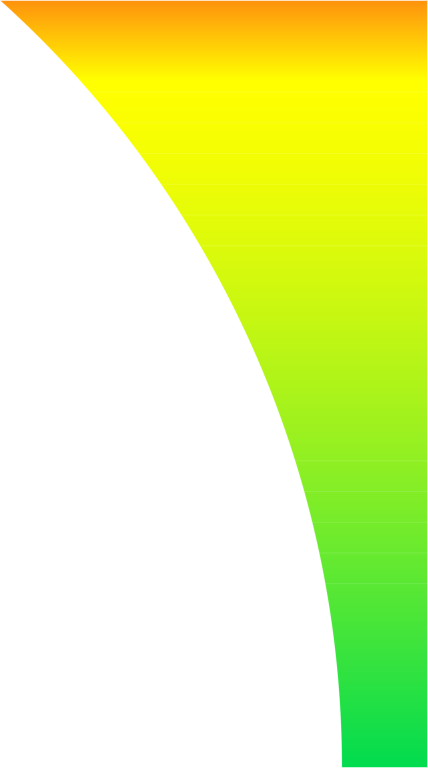
A Shadertoy shader for this background:

```glsl
const vec3 PAPER = vec3(1.0);
const vec3 ORANGE = vec3(1.0, 0.57, 0.05);
const vec3 YELLOW = vec3(1.0, 1.0, 0.0);
const vec3 GREEN = vec3(0.0, 0.86, 0.31);

// Soft coverage of the inside of a signed distance
float coverage(float dist, float soft) {
    return 1.0 - smoothstep(-soft, soft, dist);
}

float boxDistance(vec2 p, vec2 center, vec2 halfSize) {
    vec2 q = abs(p - center) - halfSize;
    return length(max(q, 0.0)) + min(max(q.x, q.y), 0.0);
}

// Green eases up to yellow, then turns orange near the top
vec3 verticalGradient(float height, float yellowHeight) {
    float rise = clamp(height / yellowHeight, 0.0, 1.0);
    float heat = clamp((height - yellowHeight) / (1.0 - yellowHeight), 0.0, 1.0);
    vec3 color = mix(GREEN, YELLOW, 1.0 - pow(1.0 - rise, 1.4));
    return mix(color, ORANGE, heat);
}

// Evenly spaced hairlines, kept between two heights
float hairlines(float height, float spacing, float low, float high, float soft) {
    float offset = abs(fract(height / spacing + 0.5) - 0.5) * spacing;
    float inRange = step(low, height) * step(height, high);
    return coverage(offset - 0.0006, soft) * inRange;
}

void mainImage(out vec4 fragColor, in vec2 fragCoord) {
    vec2 p = fragCoord / iResolution.y;
    float aspect = iResolution.x / iResolution.y;
    float soft = 0.75 / iResolution.y;

    // Gradient with two groups of faint lines
    vec3 color = verticalGradient(p.y, 0.895);
    float lines = hairlines(p.y, 0.04, 0.22, 0.42, soft)
                + hairlines(p.y, 0.04, 0.66, 0.90, soft);
    color = mix(color, PAPER, 0.12 * lines);

    // Panel bounded by a large circle on its left
    float circle = length(p - vec2(-0.8997, 0.0)) - 1.345;
    vec2 halfSize = vec2(aspect, 1.0) * 0.5 - 0.001;
    float panel = boxDistance(p, vec2(aspect, 1.0) * 0.5, halfSize);
    float shape = coverage(max(-circle, panel), soft);

    fragColor = vec4(mix(PAPER, color, shape), 1.0);
}
```
